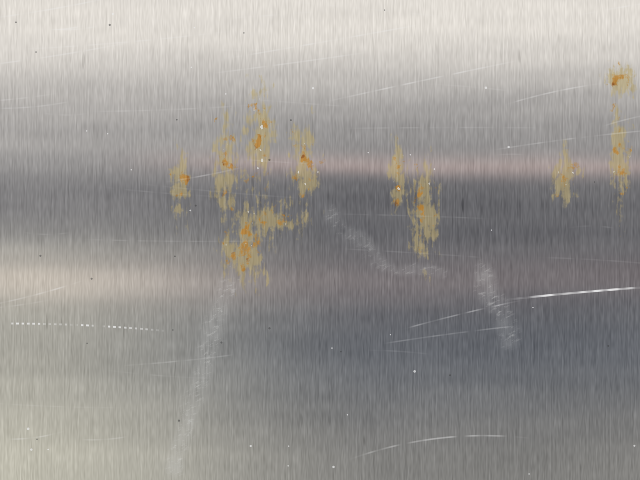
Reproduce this texture procedurally as a Shadertoy shader.

```glsl
// Brushed steel sheet with soft reflected bands, rust stains, scuffs and scratches.

const vec3 STEEL_DARK = vec3(0.375, 0.375, 0.39);
const vec3 STEEL_LIGHT = vec3(0.88, 0.86, 0.83);
const vec3 OCHRE = vec3(0.71, 0.64, 0.45);
const vec3 ORANGE = vec3(0.72, 0.49, 0.19);
const vec3 BROWN = vec3(0.48, 0.27, 0.15);
const vec3 CHALK = vec3(0.85, 0.85, 0.84);

// Stain ellipses: centre, radii
const vec4 STAINS[11] = vec4[11](
    vec4(0.54, 0.71, 0.036, 0.13), vec4(0.47, 0.65, 0.036, 0.12),
    vec4(0.635, 0.66, 0.034, 0.11), vec4(0.555, 0.54, 0.1, 0.045),
    vec4(0.51, 0.47, 0.058, 0.08), vec4(0.377, 0.61, 0.022, 0.09),
    vec4(0.83, 0.63, 0.026, 0.08), vec4(0.885, 0.555, 0.036, 0.13),
    vec4(1.18, 0.63, 0.034, 0.06), vec4(1.29, 0.83, 0.036, 0.05),
    vec4(1.29, 0.67, 0.019, 0.14));

vec2 hash2(vec2 p) {
    vec3 q = fract(p.xyx * vec3(0.1031, 0.1030, 0.0973));
    q += dot(q, q.yzx + 33.33);
    return fract((q.xx + q.yz) * q.zy);
}

float corner(vec2 i, vec2 f, vec2 e) {
    return dot(hash2(i + e) * 2.0 - 1.0, f - e);
}

// Gradient noise, about -0.7 to 0.7
float noise(vec2 p) {
    vec2 i = floor(p), f = fract(p), u = f * f * (3.0 - 2.0 * f), e = vec2(0, 1);
    return mix(mix(corner(i, f, e.xx), corner(i, f, e.yx), u.x),
               mix(corner(i, f, e.xy), corner(i, f, e.yy), u.x), u.y);
}

float fbm(vec2 p) {
    float sum = 0.0, amp = 0.6;
    for (int i = 0; i < 4; i++) {
        sum += amp * noise(p);
        p = p * 2.03 + 17.3;
        amp *= 0.6;
    }
    return sum;
}

float band(float v, float centre, float width) {
    float d = (v - centre) / width;
    return exp(-d * d);
}

// Soft reflections on bare metal
vec3 steel(vec2 p) {
    float y = p.y + 0.025 * noise(p * vec2(1.7, 4)) + 0.008 * noise(p * vec2(5, 30));
    float left = 1.0 - smoothstep(0.0, 0.85, p.x);
    float low = 1.0 - smoothstep(0.42, 0.58, y);
    float pink = band(y, 0.655, 0.024) * smoothstep(0.15, 0.6, p.x) + 0.5 * band(y, 0.42, 0.05);
    float light = 0.06 + 0.36 * smoothstep(0.58, 0.72, y) + 0.58 * smoothstep(0.7, 0.95, y);
    light += left * (0.2 + 0.28 * low) * (1.0 - smoothstep(0.6, 0.95, y));
    light += 0.2 * (1.0 - smoothstep(0.0, 0.32, y)) + 0.17 * pink;
    light += 0.1 * left * band(y, 0.42, 0.07);
    light += 0.07 * noise(p * vec2(2.5, 28)) + 0.07 * fbm(p * 4.0);
    vec3 col = mix(STEEL_DARK, STEEL_LIGHT, clamp(light, 0.0, 1.02));
    col += pink * vec3(0.04, 0, -0.005);
    col += band(y, 0.26, 0.12) * (1.0 - left) * vec3(-0.012, 0, 0.012);
    return col + (left * low + 0.6 * band(y, 0.0, 0.2)) * vec3(0.004, 0.006, -0.018);
}

// Fine vertical brushing with a few darker dashes
float brushing(vec2 p) {
    float grain = 0.07 * noise(p * vec2(270, 13)) + 0.06 * noise(p * vec2(340, 55));
    float dash = smoothstep(0.36, 0.6, noise(p * vec2(130, 20) + 40.0));
    return grain - 0.08 * dash * smoothstep(-0.1, 0.3, noise(p * 5.0));
}

// Patchy film, small orange cores, dark pits and pale chips
vec3 addRust(vec3 col, vec2 p) {
    vec2 q = p + 0.032 * vec2(fbm(p * 24.0), 1.6 * fbm(p * 20.0 + 9.0));
    float field = 0.0;
    for (int i = 0; i < 11; i++)
        field = max(field, 1.3 - length((q - STAINS[i].xy) / STAINS[i].zw));
    float edge = smoothstep(0.0, 0.25, field);
    float wear = fbm(p * vec2(48, 30)) + 0.5 * noise(p * vec2(170, 30));
    float film = smoothstep(0.3, 0.75, 0.75 * field + 1.1 * wear) * edge;
    float core = smoothstep(0.8, 1.25, 0.75 * field + 1.9 * fbm(p * vec2(42, 34) + 5.0)) * edge;
    float pit = smoothstep(0.22, 0.45, noise(p * 60.0 + 3.0)) * core;
    float chip = smoothstep(0.38, 0.48, noise(p * vec2(120, 85) + 71.0));
    col = mix(col, OCHRE, 0.62 * film);
    col = mix(col, ORANGE, 0.75 * core);
    col = mix(col, BROWN, 0.65 * pit);
    return mix(col, CHALK, 0.8 * chip * smoothstep(0.5, 0.9, field));
}

// Curved hairline: start, end, sag, half width
float scratch(vec2 p, vec2 a, vec2 b, float sag, float width, float px) {
    vec2 d = b - a, q = p - a;
    float t = dot(q, d) / dot(d, d);
    float off = (d.x * q.y - d.y * q.x) / length(d) - sag * 4.0 * t * (1.0 - t);
    float ends = smoothstep(0.0, 0.2, t) * (1.0 - smoothstep(0.75, 1.0, t));
    float skips = smoothstep(-0.35, 0.25, noise(p * vec2(38, 20)));
    return ends * skips * (1.0 - smoothstep(width, width + 1.2 * px, abs(off)));
}

// Chalky rub mark: soft haze with fine strands
float scuff(vec2 p, vec2 a, vec2 b, float width) {
    vec2 d = b - a, q = p - a + 0.02 * noise(p * 14.0);
    float dist = length(q - d * clamp(dot(q, d) / dot(d, d), 0.0, 1.0));
    float strands = smoothstep(0.0, 0.5, fbm(vec2(p.x + p.y, 3.0 * p.y - 1.5 * p.x) * 45.0));
    float rub = 0.3 + 0.7 * fbm(p * 20.0) + 0.7 * strands;
    return (1.0 - smoothstep(0.2 * width, width, dist)) * clamp(rub, 0.0, 1.0);
}

// Sparse specks, one per chosen cell
float specks(vec2 p, float scale, float share, float px) {
    vec2 cell = floor(p * scale), rnd = hash2(cell + 7.0);
    vec2 d = (fract(p * scale) - 0.25 - 0.5 * hash2(cell + 91.0)) / scale;
    float radius = 0.0003 + 0.0015 * rnd.y * rnd.y;
    return step(rnd.x, share) * (1.0 - smoothstep(radius, radius + px, length(d)));
}

void mainImage(out vec4 fragColor, in vec2 fragCoord) {
    float px = 1.0 / iResolution.y;
    vec2 p = fragCoord * px;
    vec3 col = addRust(steel(p), p) + brushing(p);
    // Rub marks
    float rub = scuff(p, vec2(0.47, 0.4), vec2(0.36, 0.02), 0.03);
    rub = max(rub, scuff(p, vec2(1.01, 0.43), vec2(1.06, 0.3), 0.036));
    rub = max(rub, 0.7 * scuff(p, vec2(0.69, 0.55), vec2(0.8, 0.45), 0.026));
    rub = max(rub, 0.8 * scuff(p, vec2(0.8, 0.445), vec2(0.92, 0.435), 0.02));
    col = mix(col, CHALK, 0.45 * rub);
    // Scattered hairlines, densest near the top
    float hair = 0.0;
    for (int i = 0; i < 44; i++) {
        vec2 r = hash2(vec2(i, 3)), s = hash2(vec2(i, 57));
        vec2 a = vec2(1.5 * r.x - 0.2, 1.0 - pow(r.y, 1.4));
        vec2 b = a + vec2(0.1 + 0.4 * s.x * s.x, 0.16 * (s.y - 0.35) * s.x);
        hair += (0.08 + 0.28 * s.y * s.y) * scratch(p, a, b, 0.014 * (r.x - 0.5), 0.0002, px);
    }
    // Deep gouges, one of them beaded
    float beads = smoothstep(-0.3, 0.4, sin(p.x * 560.0));
    hair += scratch(p, vec2(1.05, 0.375), vec2(1.45, 0.408), 0.003, 0.0009, px);
    hair += 0.8 * beads * scratch(p, vec2(-0.1, 0.324), vec2(0.37, 0.308), 0.008, 0.0007, px);
    hair += 0.4 * scratch(p, vec2(0.72, 0.04), vec2(1.12, 0.085), 0.025, 0.0004, px);
    col = mix(col, vec3(0.93), min(hair, 0.9));
    // Flecks
    col = mix(col, vec3(0.92), 0.7 * specks(p, 24.0, 0.04, px));
    col = mix(col, vec3(0.25), 0.5 * specks(p + 3.7, 21.0, 0.03, px));
    fragColor = vec4(clamp(col, 0.0, 1.0), 1.0);
}
```
